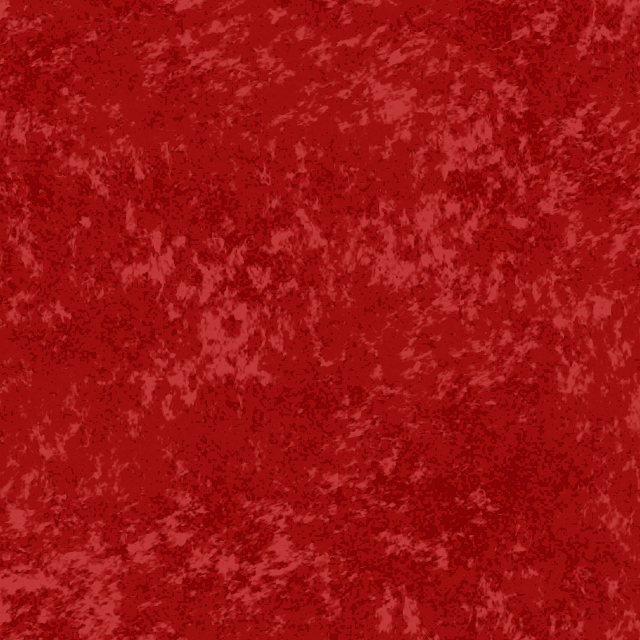
A three.js fragment shader for this texture:

```glsl
// Distressed red plaster: ragged pale flakes and grainy dark stains on flat red.
// Layered noise of unit variance is thresholded, so each cut-off sets a share
// of the area; broken cell borders add the thin curly scratches.

#define PATCH_SCALE 7.0
#define FLAKE_SCALE 46.0
#define CRACK_SCALE 30.0
#define GRAIN_SCALE 270.0
#define LIGHT_START 0.36
#define LIGHT_FULL 1.84
#define DARK_START 0.22
#define DARK_FULL 1.02
#define BASE_RED vec3(0.618, 0.057, 0.057)
#define DARK_RED vec3(0.515, 0.008, 0.010)
#define PALE_RED vec3(0.755, 0.215, 0.215)

varying vec2 vUv;

float hash(vec2 p) {
  vec3 q = fract(vec3(p.xyx) * 0.1031);
  q += dot(q, q.yzx + 33.33);
  return fract((q.x + q.y) * q.z);
}

// Smooth value noise, scaled to zero mean and about unit variance.
float noise(vec2 p) {
  vec2 cell = floor(p);
  vec2 f = fract(p);
  f = f * f * (3.0 - 2.0 * f);
  float low = mix(hash(cell), hash(cell + vec2(1.0, 0.0)), f.x);
  float high = mix(hash(cell + vec2(0.0, 1.0)), hash(cell + 1.0), f.x);
  return (mix(low, high, f.y) - 0.5) / 0.2145;
}

// Four octaves, renormalised to unit variance.
float layers(vec2 p, float gain) {
  float sum = 0.0;
  float power = 0.0;
  float weight = 1.0;
  for (int i = 0; i < 4; i++) {
    sum += weight * noise(p);
    power += weight * weight;
    weight *= gain;
    p = p * 1.87 + vec2(17.3, 41.9);
  }
  return sum / sqrt(power);
}

// Gap between the two nearest cell points: zero along cell borders.
float cellBorder(vec2 p) {
  vec2 cell = floor(p);
  float nearest = 8.0;
  float second = 8.0;
  for (int y = -1; y <= 1; y++) {
    for (int x = -1; x <= 1; x++) {
      vec2 id = cell + vec2(float(x), float(y));
      float d = length(id + vec2(hash(id), hash(id + 71.7)) - p);
      second = min(second, max(nearest, d));
      nearest = min(nearest, d);
    }
  }
  return second - nearest;
}

// Flakes: slanted dashes in some regions, upright streaks in others.
float flakes(vec2 uv) {
  vec2 slanted = vec2(uv.x * 0.85, (uv.y - 0.25 * uv.x) * 1.2);
  vec2 upright = vec2(uv.x * 1.15, uv.y * 0.8);
  float region = noise(uv * 3.0 + 50.0) + 2.0 * (uv.x - 0.6);
  float turn = smoothstep(-0.6, 0.6, region);
  float dashes = layers(slanted * FLAKE_SCALE + 120.0, 0.84);
  float streaks = layers(upright * FLAKE_SCALE + 260.0, 0.84);
  return mix(dashes, streaks, turn) / length(vec2(turn, 1.0 - turn));
}

void main() {
  // A slight warp hides the noise lattice.
  vec2 warp = vec2(noise(vUv * 23.0 + 7.0), noise(vUv * 23.0 + 93.0));
  vec2 uv = vUv + 0.002 * warp;

  float patches = layers(uv * PATCH_SCALE + 11.0, 0.8);
  float flake = flakes(uv);
  float grain = noise(vUv * GRAIN_SCALE + 300.0);

  // Thin scratches, broken up by the flakes.
  float border = cellBorder(uv * CRACK_SCALE + 0.25 * warp.yx);
  float crack = 1.0 - smoothstep(0.04, 0.16, border);
  crack *= smoothstep(-0.3, 0.8, flake);

  float pale = 0.50 * patches + 0.82 * flake + 0.6 * crack;
  float paleAmount = clamp((pale - LIGHT_START) / (LIGHT_FULL - LIGHT_START), 0.0, 1.0);

  // Dark stains: broad shapes dithered by fine grain.
  float stain = layers(uv * vec2(5.0, 6.0) + 400.0, 0.75);
  float speckle = layers(uv * vec2(64.0, 76.0) + 520.0, 0.9);
  float dark = 0.48 * stain + 0.46 * speckle + 0.75 * grain;
  float darkAmount = smoothstep(DARK_START, DARK_FULL, dark);

  vec3 colour = mix(BASE_RED, DARK_RED, darkAmount);
  colour = mix(colour, PALE_RED, paleAmount);
  gl_FragColor = vec4(colour + 0.004 * grain, 1.0);
}
```
